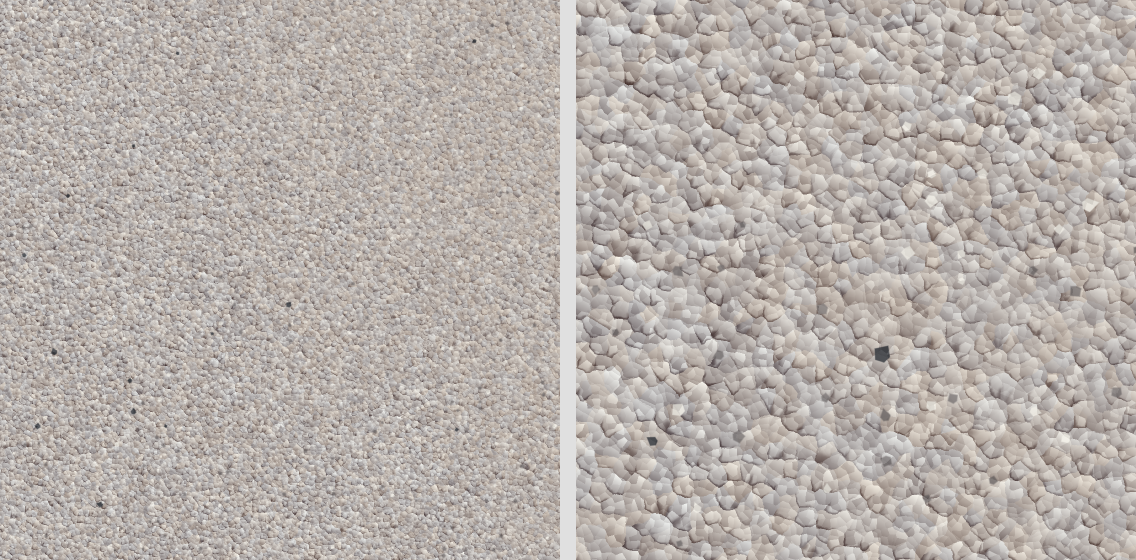
Left, the full canvas; right, a detail of the centre.
Write a Shadertoy shader that draws this texture.

```glsl
const vec3 DARK_STONE = vec3(0.55, 0.51, 0.50);
const vec3 PALE_STONE = vec3(0.88, 0.87, 0.85);
const vec3 CHIP_COLOR = vec3(0.91, 0.90, 0.87);
const vec3 PIT_COLOR = vec3(0.43, 0.41, 0.41);
const vec3 PEBBLE_COLOR = vec3(0.23, 0.24, 0.26);
const vec3 TAN_SHIFT = vec3(0.030, 0.0, -0.035);
const vec2 LIGHT_DIR = vec2(0.50, 0.866);
const float BASE_TONE = 0.708;
const float GRAIN_SCALE = 105.0;
const float SAND_SCALE = 210.0;
const float CHIP_SCALE = 65.0;
const float PIT_SCALE = 80.0;
const float PEBBLE_SCALE = 36.0;
const float GRAIN_RELIEF = 0.10;
const float GRAIN_VARIETY = 0.08;
const float SHADOW_DEPTH = 0.24;
const float SAND_CONTRAST = 0.19;
const float SAND_RELIEF = 0.08;
const float PATCH_CONTRAST = 0.022;

vec3 hash3(vec2 p) {
    vec3 q = fract(p.xyx * vec3(0.1031, 0.1030, 0.0973));
    q += dot(q, q.yxz + 33.33);
    return fract((q.xxy + q.yzz) * q.zyx);
}

// Layered, turned sines, roughly in -1..1
float waves(vec2 p) {
    float sum = 0.0, weight = 0.5;
    for (int i = 0; i < 5; i++) {
        sum += weight * sin(p.x + 1.7 * sin(p.y * 0.8)) * cos(p.y + float(i));
        p = mat2(0.8, 0.6, -0.6, 0.8) * p * 1.73 + 2.1;
        weight *= 0.72;
    }
    return sum;
}

// Cellular noise: offset from the grain centre, edge gap, grain id
vec4 cells(vec2 p) {
    vec2 base = floor(p), nearestOffset = vec2(0.0);
    float nearest = 9.0, second = 9.0, id = 0.0;
    for (int y = -1; y <= 1; y++)
    for (int x = -1; x <= 1; x++) {
        vec2 cell = base + vec2(x, y);
        vec3 h = hash3(cell);
        vec2 offset = p - cell - h.xy;
        float dist = length(offset);
        if (dist < nearest) {
            second = nearest;
            nearest = dist;
            nearestOffset = offset;
            id = h.z;
        } else {
            second = min(second, dist);
        }
    }
    return vec4(nearestOffset, second - nearest, id);
}

// Sparse angular fragments, as coverage
float fragments(vec2 p, float salt, float share, float radius, float blur) {
    vec2 cell = floor(p) + salt;
    vec3 h = hash3(cell), shape = hash3(cell + 71.0);
    vec2 q = fract(p) - mix(vec2(0.35), vec2(0.65), h.xy);
    float dist = 0.0;
    for (int i = 0; i < 5; i++) {
        float side = float(i);
        float angle = 6.283 * shape.x + 1.2566 * side + 0.4 * sin(7.0 * side + 40.0 * shape.y);
        dist = max(dist, dot(q, vec2(cos(angle), sin(angle))));
    }
    float size = radius * mix(0.55, 1.2, shape.z);
    return step(h.z, share) * (1.0 - smoothstep(size - blur, size + blur, dist));
}

vec3 concrete(vec2 uv, float pixel) {
    // Worn, browner area towards the upper right
    float worn = smoothstep(0.35, 0.85, 0.45 + 0.6 * (uv.x - 0.5) + 0.3 * (uv.y - 0.5) + 0.18 * waves(uv * 6.0));
    float rough = mix(1.08, 0.78, worn);

    // Grains with lit faces and shaded undersides
    vec2 warp = 0.0012 * vec2(waves(uv * 190.0), waves(uv.yx * 190.0 + 9.0));
    vec4 grain = cells((uv + warp) * GRAIN_SCALE);
    vec4 sand = cells(uv * SAND_SCALE + 300.0);
    float facing = dot(grain.xy, LIGHT_DIR);
    float shadow = (1.0 - smoothstep(0.04, 0.32, grain.z)) * smoothstep(-0.1, 0.4, -facing);
    shadow *= smoothstep(0.15, 0.8, fract(grain.w * 7.31));

    float tone = GRAIN_RELIEF * facing + GRAIN_VARIETY * (grain.w - 0.5);
    tone += SAND_CONTRAST * (sand.w - 0.5) + SAND_RELIEF * dot(sand.xy, LIGHT_DIR);
    tone -= SHADOW_DEPTH * shadow;
    tone = BASE_TONE + rough * tone + PATCH_CONTRAST * (waves(uv * 75.0) + 0.5 * waves(uv * 14.0));

    vec3 color = mix(DARK_STONE, PALE_STONE, (tone - DARK_STONE.g) / (PALE_STONE.g - DARK_STONE.g));
    color += TAN_SHIFT * (fract(grain.w * 13.7) - 0.45 + 0.25 * worn);

    // Scattered dark pits, white chips and rare black pebbles
    float pit = fragments(uv * PIT_SCALE, 11.0, 0.035, 0.21, pixel * PIT_SCALE);
    float chip = fragments(uv * CHIP_SCALE, 137.0, mix(0.03, 0.075, worn), 0.20, 0.7 * pixel * CHIP_SCALE);
    float pebble = fragments(uv * PEBBLE_SCALE, 259.0, 0.011, 0.15, 0.7 * pixel * PEBBLE_SCALE);
    color = mix(color, PIT_COLOR + 0.12 * (sand.w - 0.5), 0.75 * pit);
    color = mix(color, CHIP_COLOR + 0.10 * (sand.w - 0.5), 0.85 * chip);
    return mix(color, PEBBLE_COLOR + 0.15 * (sand.w - 0.5), 0.9 * pebble);
}

void mainImage(out vec4 fragColor, in vec2 fragCoord) {
    float pixel = 1.0 / iResolution.y;
    vec3 color = vec3(0.0);
    // Four samples per pixel smooth the grain edges
    for (int i = 0; i < 4; i++) {
        vec2 shift = vec2(i & 1, i >> 1) * 0.5 - 0.25;
        color += 0.25 * concrete((fragCoord + shift) * pixel, pixel);
    }
    fragColor = vec4(clamp(color, 0.0, 1.0), 1.0);
}
```
